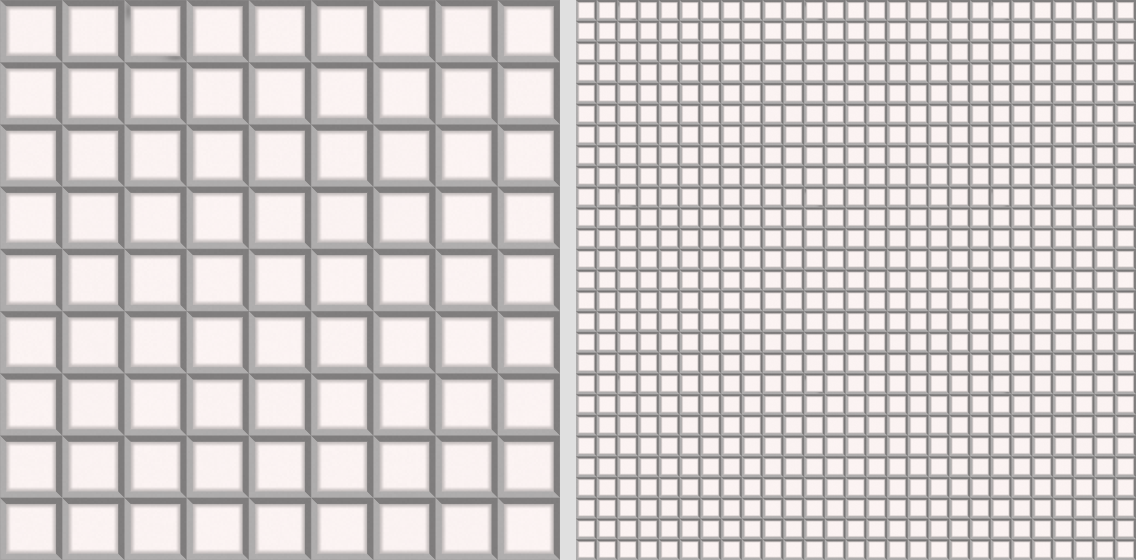
Left, the tile; right, the same tile 3 across and 3 down.
This pattern is drawn by a three.js fragment shader. Its source:

```glsl
varying vec2 vUv;

const float COUNT = 9.0;
const float BEVEL = 0.101;
const float SOFT = 0.012;
const float SHADE_WIDTH = 0.085;
const float GRAIN_CELLS = 256.0;

const vec3 FACE = vec3(0.985, 0.953, 0.950);
const vec3 FACE_EDGE = vec3(0.77, 0.745, 0.742);
const vec3 BEVEL_LIGHT = vec3(0.685, 0.678, 0.678);
const vec3 BEVEL_DARK = vec3(0.498, 0.490, 0.490);

float hash(vec2 p) {
  return fract(sin(dot(p, vec2(127.1, 311.7))) * 43758.5453);
}

// Mitred frame: light on the left and bottom, dark on the right and top
vec3 bevelColor(float lightDist, float darkDist) {
  float darkSide = smoothstep(-SOFT, SOFT, lightDist - darkDist);
  vec3 color = mix(BEVEL_LIGHT, BEVEL_DARK, darkSide);
  vec3 joint = 0.5 * (BEVEL_LIGHT + BEVEL_DARK);
  return mix(joint, color, smoothstep(0.0, SOFT, min(lightDist, darkDist)));
}

// Pale face with a soft shade along its rim
vec3 faceColor(vec2 p) {
  vec2 inset = 0.5 - BEVEL - abs(p - 0.5);
  vec2 rise = smoothstep(-0.004, SHADE_WIDTH, inset);
  return mix(FACE_EDGE, FACE, rise.x * rise.y);
}

// Soft elliptical stain, 1 at its centre
float smudge(vec2 p, vec2 center, vec2 radius) {
  vec2 d = (p - center) / radius;
  return exp(-dot(d, d));
}

void main() {
  vec2 grid = vUv * COUNT;
  vec2 tile = mod(floor(grid), COUNT);
  vec2 p = fract(grid);

  float lightDist = min(p.x, p.y);
  float darkDist = min(1.0 - p.x, 1.0 - p.y);
  float inside = smoothstep(BEVEL - SOFT, BEVEL + SOFT, min(lightDist, darkDist));

  // One worn tile has darkened patches on its light bevels
  float worn = 1.0 - step(0.5, distance(tile, vec2(2.0, 8.0)));
  float stain = max(smudge(p, vec2(0.06, 0.82), vec2(0.05, 0.13)),
                    smudge(p, vec2(0.82, 0.07), vec2(0.16, 0.05)));
  vec3 bevel = bevelColor(lightDist, darkDist);
  bevel = mix(bevel, min(bevel, BEVEL_DARK), 0.7 * worn * stain);

  vec3 color = mix(bevel, faceColor(p), inside);

  // Faint tile tone and grain
  float tone = hash(tile + 3.0) - 0.5;
  float grain = hash(mod(floor(vUv * GRAIN_CELLS), GRAIN_CELLS)) - 0.5;
  color += 0.005 * tone + 0.008 * grain;

  gl_FragColor = vec4(color, 1.0);
}
```
